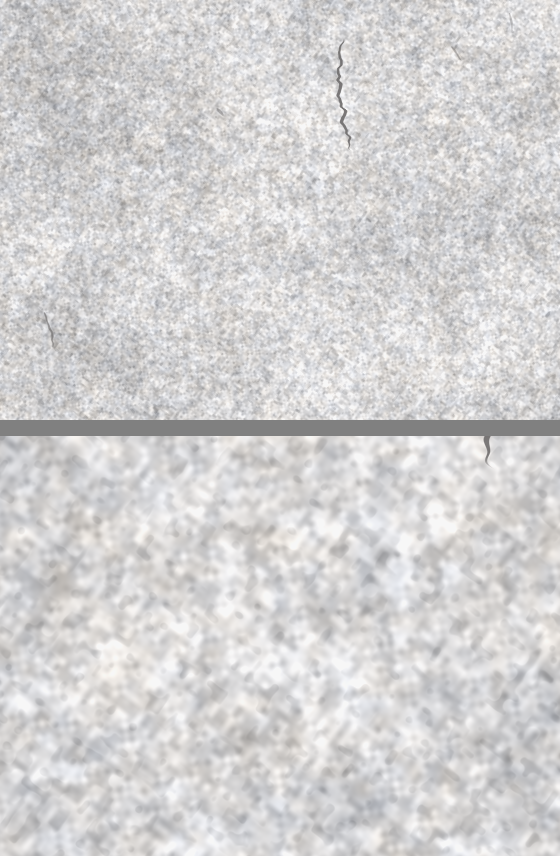
Top, the full canvas; bottom, a detail of the centre.
Reproduce this texture procedurally as a WebGL 1 fragment shader.

```glsl
precision highp float;
// Pale grey granular stone: broad cloudy mottling under crisp mineral grain,
// with warm and cool tints, faint pale ridges and a few thin dark cracks.
// Layers of rotated value noise set the tone; cracks are bent distance bands.

uniform vec2 u_resolution;

#define BASE_TONE 0.838
#define CLOUD_GAIN 0.17
#define VEIL_GAIN 0.12
#define GRAIN_GAIN 0.40
#define GRAIN_FREQ 185.0
#define FLECK_DEPTH 0.07
#define RIDGE_GAIN 0.035
#define TINT_GAIN 0.055
#define CRACK_TONE vec3(0.43, 0.42, 0.42)

const mat2 TURN = mat2(0.8, 0.6, -0.6, 0.8);

float hash(vec2 cell) {
  vec3 q = fract(vec3(cell.xyx) * 0.1031);
  q += dot(q, q.yzx + 33.33);
  return fract((q.x + q.y) * q.z);
}

float noise(vec2 p) {
  vec2 cell = floor(p);
  vec2 f = fract(p);
  f = f * f * (3.0 - 2.0 * f);
  float low = mix(hash(cell), hash(cell + vec2(1.0, 0.0)), f.x);
  float high = mix(hash(cell + vec2(0.0, 1.0)), hash(cell + vec2(1.0, 1.0)), f.x);
  return mix(low, high, f.y);
}

float fbm(vec2 p) {
  float sum = 0.0;
  float weight = 0.533;
  for (int i = 0; i < 4; i++) {
    sum += weight * noise(p);
    p = TURN * p * 2.03 + 17.3;
    weight *= 0.5;
  }
  return sum;
}

// Soft round patch, 1 at its centre
float patchAt(vec2 p, vec2 centre, float radius) {
  vec2 d = (p - centre) / radius;
  return exp(-dot(d, d));
}

// Mineral grain centred on zero, fine to coarse
float grain(vec2 p) {
  vec2 q = TURN * p * GRAIN_FREQ;
  float fine = noise(q + 40.0);
  float medium = noise(TURN * q * 0.52 + 90.0);
  float coarse = noise(TURN * TURN * q * 0.25 + 150.0);
  return 0.45 * fine + 0.35 * medium + 0.20 * coarse - 0.5;
}

// Jagged tapered crack from a to b: x is the dark slit, y its pale right lip
vec2 crack(vec2 p, vec2 a, vec2 b, float bow, float halfWidth) {
  vec2 span = b - a;
  float len = length(span);
  vec2 along = span / len;
  float t = dot(p - a, along) / len;
  float side = dot(p - a, vec2(-along.y, along.x));
  float ends = sin(3.14159 * clamp(t, 0.0, 1.0));
  float jag = (noise(vec2(p.y * 34.0, 7.0)) - 0.5) * 0.016
            + (noise(vec2(p.y * 110.0, 3.0)) - 0.5) * 0.006;
  side -= bow * ends + jag * min(1.0, len * 5.0);
  float width = halfWidth * sqrt(ends) * (0.55 + 0.9 * noise(p * 60.0));
  float pixel = 1.0 / u_resolution.y;
  float inside = step(0.0, t) * step(t, 1.0) * smoothstep(0.0, 0.15, ends);
  float slit = 1.0 - smoothstep(width - 0.5 * pixel, width + pixel, abs(side));
  float lip = 1.0 - smoothstep(0.0, 2.0 * halfWidth, abs(side - 2.2 * halfWidth));
  return vec2(slit, lip) * inside;
}

void main() {
  vec2 p = gl_FragCoord.xy / u_resolution.y;

  // Broad clouds, with darker sides and a paler middle
  float tone = BASE_TONE + CLOUD_GAIN * (fbm(p * 4.0 + 5.2) - 0.5);
  tone += VEIL_GAIN * (fbm(TURN * p * 15.0 + 31.0) - 0.5);
  tone -= 0.035 * patchAt(p, vec2(0.14, 0.76), 0.20);
  tone -= 0.040 * patchAt(p, vec2(1.08, 0.52), 0.22);
  tone -= 0.040 * patchAt(p, vec2(0.05, 0.16), 0.17);
  tone += 0.030 * patchAt(p, vec2(0.60, 0.46), 0.22);
  tone += 0.035 * patchAt(p, vec2(0.92, 0.82), 0.17);
  tone += 0.025 * patchAt(p, vec2(0.22, 0.36), 0.18);

  // Thin pale ridges, broken up by a second noise
  float fold = abs(2.0 * fbm(p * vec2(5.0, 7.0) + 63.0) - 1.0);
  float ridge = 1.0 - smoothstep(0.0, 0.06, fold);
  tone += RIDGE_GAIN * ridge * smoothstep(0.35, 0.7, noise(p * 22.0 + 8.0));

  // Grain and grey flecks
  tone += GRAIN_GAIN * grain(p);
  tone -= FLECK_DEPTH * smoothstep(0.6, 0.85, noise(TURN * p * 140.0 + 211.0));

  // Cool shadows, warm beige specks
  float warmth = 0.6 * noise(p * 75.0 + 120.0) + 0.4 * noise(p * 24.0 + 70.0) - 0.5;
  warmth += 0.35 * (tone - 0.80);
  vec3 color = vec3(tone) + TINT_GAIN * warmth * vec3(0.6, 0.0, -0.9);
  color += vec3(0.002, -0.002, 0.0);

  // One long crack and several faint short ones
  vec2 marks = crack(p, vec2(0.813, 0.910), vec2(0.843, 0.640), -0.022, 0.0032);
  marks = max(marks, 0.7 * crack(p, vec2(0.104, 0.258), vec2(0.128, 0.172), 0.003, 0.0018));
  marks = max(marks, 0.5 * crack(p, vec2(1.074, 0.890), vec2(1.096, 0.855), 0.002, 0.0016));
  marks = max(marks, 0.5 * crack(p, vec2(0.515, 0.742), vec2(0.532, 0.724), 0.0, 0.0022));
  marks = max(marks, 0.4 * crack(p, vec2(1.214, 0.970), vec2(1.218, 0.925), 0.002, 0.0016));
  color += 0.05 * marks.y;
  color = mix(color, CRACK_TONE, 0.9 * marks.x);

  gl_FragColor = vec4(clamp(color, 0.0, 0.97), 1.0);
}
```
